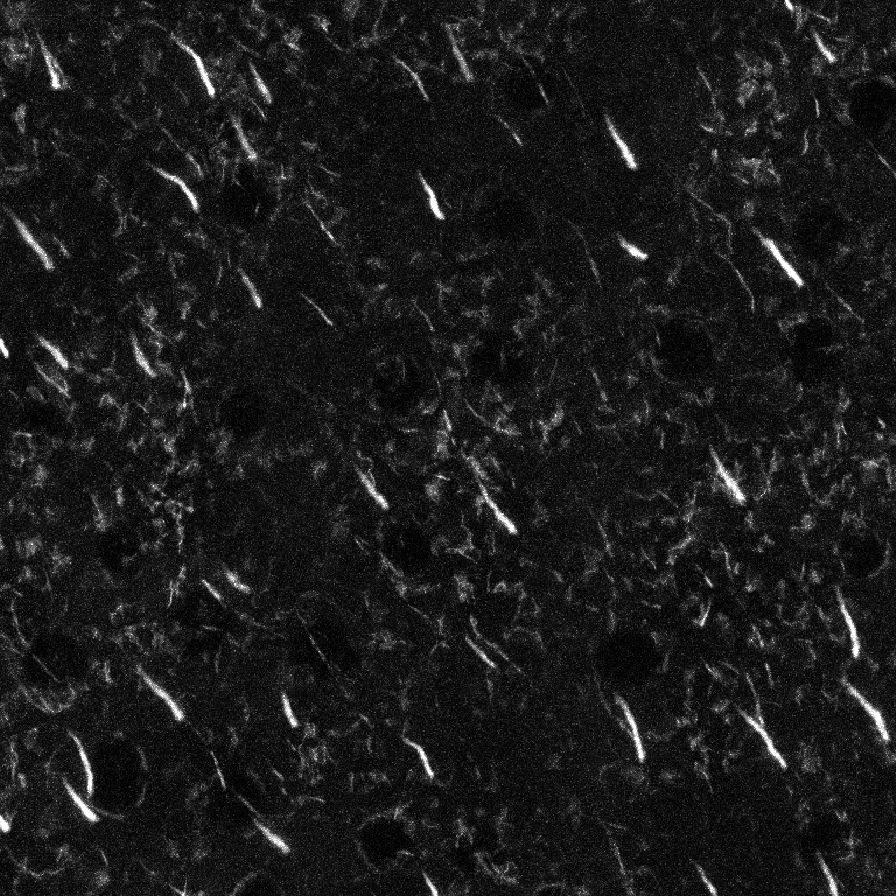
A Shadertoy shader for this texture:

```glsl
// Grainy fluorescence micrograph: slanted bright rods, faint wisps and dark round cells.

vec3 hash3(vec2 p) {
    vec3 q = fract(p.xyx * vec3(0.1031, 0.1030, 0.0973));
    q += dot(q, q.yxz + 33.33);
    return fract((q.xxy + q.yzz) * q.zyx);
}

float noise(vec2 p) {
    vec2 i = floor(p), f = fract(p);
    f = f * f * (3.0 - 2.0 * f);
    float low = mix(hash3(i).x, hash3(i + vec2(1, 0)).x, f.x);
    float high = mix(hash3(i + vec2(0, 1)).x, hash3(i + vec2(1, 1)).x, f.x);
    return mix(low, high, f.y);
}

float fbm(vec2 p) {
    float sum = 0.0, weight = 0.5;
    for (int i = 0; i < 4; i++) {
        sum += weight * noise(p);
        p = mat2(1.6, 1.2, -1.2, 1.6) * p + 17.3;
        weight *= 0.5;
    }
    return sum / 0.9375;
}

// Soft curved rods running down to the right, fading out at their upper end
float rods(vec2 uv, float cells, float halfLength, float halfWidth, float share, float spread, float seed) {
    float glow = 0.0;
    vec2 home = floor(uv * cells);
    float wobble = 0.004 * (noise(uv * 60.0) - 0.5) + 0.002 * (noise(uv * 150.0) - 0.5);
    for (int j = -1; j <= 1; j++)
    for (int i = -1; i <= 1; i++) {
        vec2 id = home + vec2(i, j);
        vec3 place = hash3(id + seed), shape = hash3(id + seed + 57.0);
        if (place.z > share) continue;
        vec2 p = uv - (id + 0.5 + 0.9 * (place.xy - 0.5)) / cells;
        float angle = -1.0 + spread * (shape.x - 0.5);
        vec2 axis = vec2(cos(angle), sin(angle));
        float len = halfLength * mix(0.45, 1.0, shape.y);
        float t = dot(p, axis) / len;
        float side = dot(p, vec2(-axis.y, axis.x)) + wobble;
        side += len * (0.35 * (shape.z - 0.5) * t * t + 0.03 * sin(3.0 * t + 6.0 * place.x));
        float width = halfWidth * mix(0.65, 1.0, place.y) * mix(0.7, 1.0, smoothstep(-1.0, 0.3, t));
        float core = exp(-pow(abs(side) / width, 2.5));
        float halo = 0.2 * exp(-pow(side / (3.0 * width), 2.0)) * noise(uv * 110.0);
        float along = smoothstep(-1.15, 0.25, t) * (1.0 - smoothstep(0.8, 1.08, t));
        glow = max(glow, (core + halo) * along * mix(0.35, 1.0, place.x));
    }
    return glow;
}

// x: dark interior of round cells, y: their thin rim
vec2 roundCells(vec2 uv) {
    vec2 result = vec2(0.0);
    vec2 home = floor(uv * 6.0);
    for (int j = -1; j <= 1; j++)
    for (int i = -1; i <= 1; i++) {
        vec2 id = home + vec2(i, j);
        vec3 place = hash3(id + 211.0);
        if (place.z > 0.65) continue;
        vec2 p = uv - (id + 0.5 + 0.7 * (place.xy - 0.5)) / 6.0;
        p.x *= mix(0.9, 1.2, place.x);
        float d = length(p) - mix(0.026, 0.04, place.y) + 0.018 * (fbm(uv * 35.0) - 0.5);
        result.x = max(result.x, 1.0 - smoothstep(-0.012, 0.006, d));
        result.y = max(result.y, exp(-pow((d - 0.004) / 0.003, 2.0)) * place.x);
    }
    return result;
}

void mainImage(out vec4 fragColor, in vec2 fragCoord) {
    vec2 uv = fragCoord / iResolution.y;

    // Cloudy tissue with patches of fine knotted wisps
    vec2 warped = uv + 0.03 * (vec2(fbm(uv * 22.0), fbm(uv * 22.0 + 40.0)) - 0.5);
    float patches = smoothstep(0.36, 0.72, fbm(uv * 6.0 + 9.0));
    float ridge = 1.0 - abs(2.0 * fbm(warped * vec2(42.0, 30.0)) - 1.0);
    float clumps = smoothstep(0.4, 0.8, fbm(warped * 75.0 + 5.0));
    float wisps = pow(ridge, 9.0) * clumps;
    float signal = 0.038 + 0.055 * fbm(uv * 9.0);
    signal += patches * (0.06 * clumps + 0.42 * wisps) + 0.09 * wisps;

    // Dark cells with broken rims
    vec2 cell = roundCells(uv);
    signal *= 1.0 - 0.55 * cell.x;
    signal += 0.2 * cell.y * smoothstep(0.35, 0.8, noise(uv * 75.0));

    // Short flecks and broken faint fibres, then the bright rods
    float broken = smoothstep(0.2, 0.85, fbm(uv * 95.0));
    signal += 0.7 * rods(uv, 24.0, 0.021, 0.0021, 0.5, 1.8, 131.0) * broken * (0.15 + patches);
    signal += 0.75 * rods(uv, 8.0, 0.06, 0.0026, 0.6, 0.6, 31.0) * broken;
    signal += 1.25 * rods(uv, 8.0, 0.048, 0.0042, 0.55, 0.6, 83.0) * (0.7 + 0.6 * noise(uv * 120.0));

    // Photon grain that grows with the square root of the signal
    vec3 grain = hash3(floor(uv * 768.0) + 400.0);
    float speckle = -0.5 * log(max(grain.x * grain.y, 0.0001)) - 1.0;
    float value = signal + 0.24 * sqrt(signal) * speckle;
    fragColor = vec4(vec3(clamp(value, 0.0, 1.0)), 1.0);
}
```
